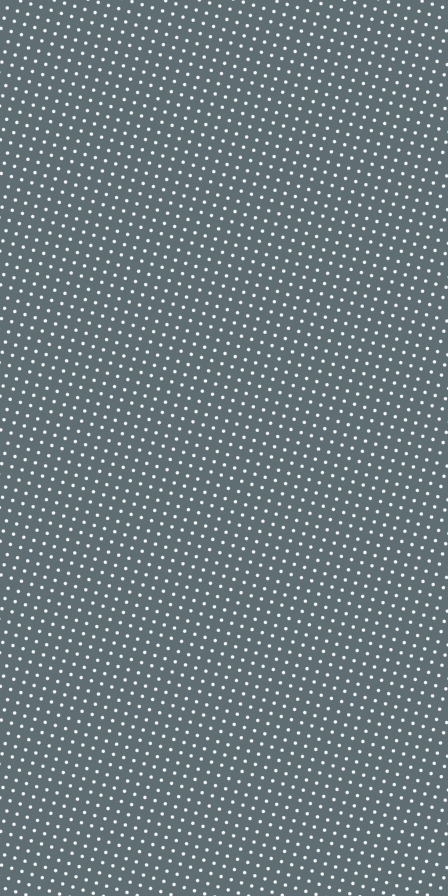
This pattern is drawn by a Shadertoy shader. Its source:

```glsl
// Fine pin-dot cloth: tiny pale round dots on a slate ground.
// A square lattice is tilted, folded into one cell with fract, and each
// cell draws a disc distance with edges smoothed over about one pixel.

const float CELLS_ACROSS = 42.0;  // lattice steps per canvas width
const float TILT = 0.297;         // lattice angle in radians
const float DOT_RADIUS = 0.16;    // in cell units
const float EDGE_PIXELS = 1.15;   // width of the soft edge

const vec3 SLATE = vec3(0.37, 0.43, 0.45);
const vec3 PALE = vec3(0.96, 0.96, 0.96);

vec2 rotate(vec2 p, float angle) {
    float c = cos(angle), s = sin(angle);
    return vec2(c * p.x - s * p.y, s * p.x + c * p.y);
}

// Signed distance to a disc.
float disc(vec2 p, float radius) {
    return length(p) - radius;
}

// Share of a soft edge covered by a shape at distance d.
float coverage(float d, float edge) {
    return clamp(0.5 - d / edge, 0.0, 1.0);
}

void mainImage(out vec4 fragColor, in vec2 fragCoord) {
    // Canvas widths, measured from the centre, then lattice cells.
    vec2 uv = (fragCoord - 0.5 * iResolution.xy) / iResolution.x;
    vec2 lattice = rotate(uv, TILT) * CELLS_ACROSS;
    float pixel = CELLS_ACROSS / iResolution.x;

    // One dot in the middle of every cell.
    vec2 cell = fract(lattice) - 0.5;
    float ink = coverage(disc(cell, DOT_RADIUS), EDGE_PIXELS * pixel);

    fragColor = vec4(mix(SLATE, PALE, ink), 1.0);
}
```
